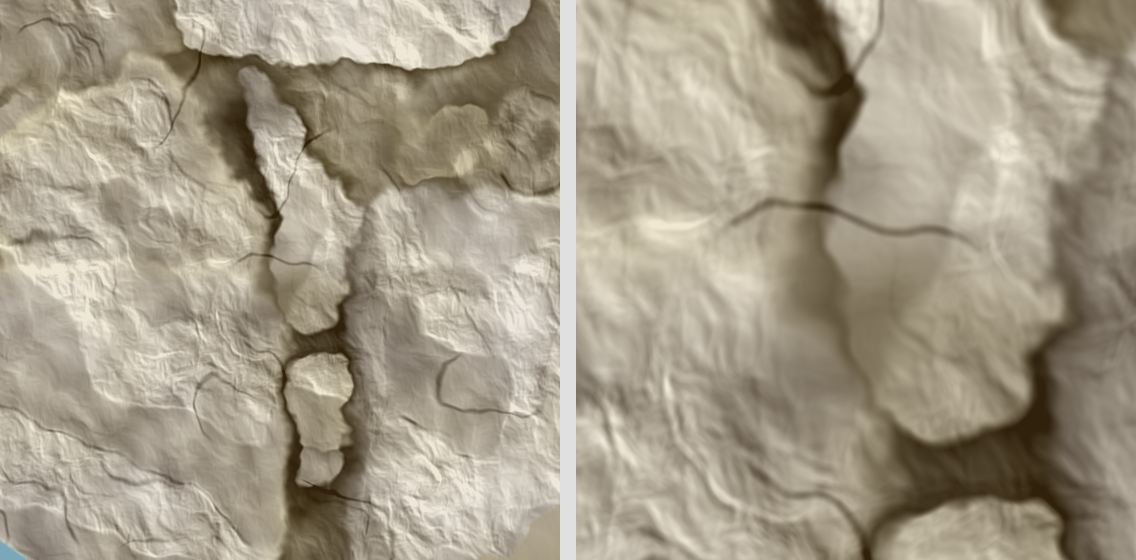
Left: the whole. Right: its middle third, enlarged.
This texture is drawn by a Shadertoy shader. Its source:

```glsl
// Weathered limestone blocks around a dark upright crevice with wedged stones.
// Blocks are warped distance shapes laid back to front with contact shadows;
// lit ridged gradient noise adds crinkled crust, broken ledges and cracks.

vec2 gradientAt(vec2 cell) {
    vec3 h = fract(cell.xyx * vec3(0.1031, 0.1030, 0.0973));
    h += dot(h, h.yzx + 33.33);
    float angle = 6.2832 * fract((h.x + h.y) * h.z);
    return vec2(cos(angle), sin(angle));
}

float noise(vec2 p) {
    vec2 i = floor(p), f = fract(p);
    vec2 u = f * f * f * (f * (f * 6.0 - 15.0) + 10.0);
    vec2 e = vec2(1.0, 0.0);
    float low = mix(dot(gradientAt(i), f), dot(gradientAt(i + e), f - e), u.x);
    float high = mix(dot(gradientAt(i + e.yx), f - e.yx), dot(gradientAt(i + 1.0), f - 1.0), u.x);
    return mix(low, high, u.y);
}

vec2 noise2(vec2 p) {
    return vec2(noise(p), noise(p + 41.7));
}

// Coordinates slanted with the rock and slightly crumpled
vec2 grainSpace(vec2 p) {
    vec2 q = vec2(1.15 * dot(p, vec2(0.87, 0.5)), 0.87 * dot(p, vec2(-0.5, 0.87)));
    return q + 0.02 * noise2(p * 10.0) + 0.009 * noise2(p * 31.0);
}

// Crust height: sharp ridges over broken ledges
float crust(vec2 p) {
    vec2 q = grainSpace(p);
    float height = 0.09 * smoothstep(0.0, 0.07, noise(q * 5.5 + 3.0));
    height += 0.05 * smoothstep(0.0, 0.1, noise(q * 12.0 + 8.0));
    float amplitude = 0.5;
    q *= 7.0;
    for (int i = 0; i < 5; i++) {
        float n = noise(q);
        height += amplitude * (0.5 - sqrt(n * n + 0.001));
        q = mat2(1.76, 0.95, -0.95, 1.76) * q + 7.3;
        amplitude *= 0.5;
    }
    return height;
}

float block(vec2 p, vec2 centre, vec2 halfSize, float angle, float radius) {
    float c = cos(angle), s = sin(angle);
    p -= centre;
    vec2 d = abs(vec2(c * p.x + s * p.y, c * p.y - s * p.x)) - halfSize + radius;
    return length(max(d, 0.0)) + min(max(d.x, d.y), 0.0) - radius;
}

float taper(vec2 p, vec2 a, vec2 b, float radiusA, float radiusB) {
    float t = clamp(dot(p - a, b - a) / dot(b - a, b - a), 0.0, 1.0);
    return length(p - mix(a, b, t)) - mix(radiusA, radiusB, t);
}

// Lays one stone over the scene: x is tone, y is warmth
void lay(inout vec2 scene, float d, vec2 stone, float shadow, float rim, float soft) {
    scene.x *= 1.0 - shadow * exp(-max(d, 0.0) * 45.0);
    stone += exp(min(d, 0.0) * 28.0) * vec2(rim, 5.0 * abs(rim));
    scene = mix(scene, stone, smoothstep(soft, -soft, d));
}

void mainImage(out vec4 fragColor, in vec2 fragCoord) {
    vec2 uv = fragCoord / iResolution.xy;
    vec2 p = uv + 0.036 * noise2(uv * 8.0) + 0.018 * noise2(uv * 24.0) + 0.006 * noise2(uv * 65.0);
    float worn = 0.004 + 0.03 * smoothstep(-0.1, 0.35, noise(uv * 6.0 + 2.0));

    // Patchy mortar bed and the crevice through it
    float creviceX = mix(0.56, 0.46, smoothstep(0.5, 0.85, p.y));
    float crevice = smoothstep(0.12, 0.05, abs(p.x - creviceX)) * smoothstep(0.86, 0.78, p.y);
    float bed = 0.55 + 0.1 * smoothstep(0.35, 0.1, p.x) + 0.28 * noise(p * vec2(7.0, 13.0)) + 0.2 * noise(p * 24.0);
    float gap = 0.25 + 0.13 * smoothstep(0.16, 0.04, p.y) + 0.2 * noise(p * 17.0);
    vec2 scene = vec2(mix(bed, gap, crevice), 0.9);

    // Stones of the upper courses
    lay(scene, block(p, vec2(0.99, 0.92), vec2(0.12, 0.09), -0.4, 0.05), vec2(0.48, 0.9), 0.2, 0.02, worn);
    lay(scene, block(p, vec2(0.65, 0.75), vec2(0.09, 0.07), -0.5, 0.05), vec2(0.48, 0.9), 0.2, 0.05, worn);
    lay(scene, block(p, vec2(0.79, 0.74), vec2(0.1, 0.05), 0.4, 0.04), vec2(0.55, 0.8), 0.25, 0.13, worn);
    lay(scene, block(p, vec2(0.23, 1.02), vec2(0.13, 0.13), 0.3, 0.06), vec2(0.62, 0.7), 0.35, 0.07, worn);
    lay(scene, block(p, vec2(0.02, 0.97), vec2(0.11, 0.12), 0.2, 0.06), vec2(0.65, 0.5), 0.4, 0.07, worn);
    lay(scene, block(p, vec2(0.62, 1.05), vec2(0.32, 0.165), -0.06, 0.14), vec2(0.71, 0.1), 0.5, 0.06, 0.005);
    lay(scene, block(p, vec2(0.02, 0.72), vec2(0.11, 0.1), 0.3, 0.07), vec2(0.65, 0.4), 0.3, 0.05, worn);

    // Large blocks either side of the crevice, with a sloping flank
    lay(scene, block(p, vec2(0.43, 0.28), vec2(0.085, 0.3), 0.0, 0.06), vec2(0.57, 1.0), 0.2, 0.0, 0.015);
    lay(scene, block(p, vec2(0.2, 0.62), vec2(0.225, 0.22), 0.52, 0.07), vec2(0.63, 0.5), 0.1, 0.15, 0.012);
    lay(scene, block(p, vec2(0.2, 0.21), vec2(0.31, 0.32), 0.0, 0.17), vec2(0.67, 0.2), 0.03, 0.15, 0.014);
    float wall = 0.27 * exp(-max(p.x - 0.62, 0.0) * 20.0) * smoothstep(0.6, 0.45, p.y);
    lay(scene, block(p, vec2(0.95, 0.26), vec2(0.33, 0.4), 0.0, 0.08), vec2(0.71 - wall, 0.2), 0.06, -0.03, 0.016);

    // Stones wedged in the gap
    lay(scene, block(p, vec2(0.576, 0.17), vec2(0.033, 0.035), -0.2, 0.012), vec2(0.65, 0.6), 0.4, 0.03, 0.005);
    lay(scene, block(p, vec2(0.572, 0.275), vec2(0.046, 0.083), 0.08, 0.02), vec2(0.61, 0.8), 0.4, 0.03, 0.005);
    float wedge = min(taper(p, vec2(0.455, 0.835), vec2(0.572, 0.6), 0.03, 0.066),
                      taper(p, vec2(0.572, 0.6), vec2(0.548, 0.465), 0.066, 0.062));
    float crusted = smoothstep(0.48, 0.56, p.y);
    lay(scene, wedge, vec2(mix(0.6, 0.68, crusted), 0.8 - 0.6 * crusted), 0.45, -0.04, 0.007);

    // Smooth grey facets among rough pale crust, slanting light and sparse cracks
    vec2 grain = grainSpace(uv);
    float solid = smoothstep(0.25, 0.65, scene.x);
    float facet = smoothstep(0.0, 0.1, noise(grain * 5.5 + 3.0));
    float rough = (1.0 - 0.6 * facet) * (1.15 + 1.1 * noise(uv * 7.0 + 21.0));
    float relief = crust(uv) - crust(uv + vec2(0.0032, 0.0038));
    float crack = smoothstep(0.035, 0.0, abs(noise(grain * 6.0 + 17.0)));
    crack *= smoothstep(0.08, 0.25, noise(uv * 5.0 + 31.0));
    float tone = scene.x + 2.3 * relief * mix(0.4, 1.0, solid) * rough - 0.2 * crack;
    tone += solid * (0.03 - 0.1 * facet + 0.22 * noise(uv * 4.0 + 9.0) + 0.16 * noise(grain * 19.0));

    // Sandy lower right corner
    float sand = smoothstep(0.005, -0.005, p.y - 0.65 * (p.x - 0.87));
    tone = mix(tone, 0.62, 0.8 * sand);

    // Umber to cream, warmer on rims and mortar
    float level = clamp((tone - 0.22) / 0.61, -0.15, 1.13);
    vec3 color = mix(vec3(0.27, 0.22, 0.15), vec3(0.86, 0.83, 0.76), level);
    float warmth = mix(scene.y, 1.0, sand) - 0.45 + 0.7 * noise(uv * 6.0 + 5.0);
    color += warmth * vec3(0.012, 0.006, -0.045);
    vec3 paleBlue = vec3(0.48, 0.66, 0.72);
    color = mix(color, paleBlue, smoothstep(0.004, -0.004, uv.y + 0.7 * uv.x - 0.035));
    fragColor = vec4(clamp(color, 0.0, 1.0), 1.0);
}
```
